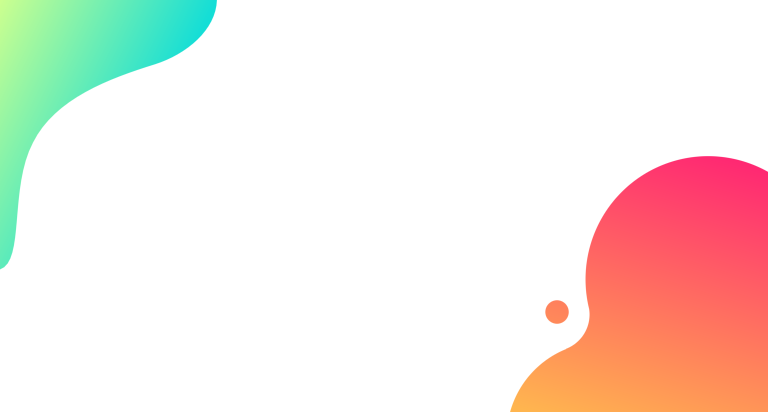
This background is drawn by a WebGL 2 fragment shader. Its source:

```glsl
#version 300 es
precision highp float;

uniform vec2 u_resolution;
out vec4 outColor;

float circle(vec2 p, vec2 center, float radius) {
    return length(p - center) - radius;
}

float segment(vec2 p, vec2 a, vec2 b) {
    vec2 ab = b - a;
    return length(p - a - ab * clamp(dot(p - a, ab) / dot(ab, ab), 0.0, 1.0));
}

vec2 bezier(vec2 a, vec2 b, vec2 c, vec2 d, float t) {
    return mix(mix(mix(a, b, t), mix(b, c, t), t),
               mix(mix(b, c, t), mix(c, d, t), t), t);
}

// Wavy corner: signed distance to three joined cubic curves
float cornerWave(vec2 p) {
    vec2 k[10] = vec2[10](
        vec2(0.529, 1.0), vec2(0.527, 0.927), vec2(0.454, 0.868),
        vec2(0.378, 0.844), vec2(0.268, 0.810), vec2(0.134, 0.761),
        vec2(0.0805, 0.654), vec2(0.022, 0.544), vec2(0.061, 0.366),
        vec2(0.0, 0.346));
    float dist = 10.0;
    float side = 1.0;
    vec2 a = k[0];
    for (int curve = 0; curve < 9; curve += 3) {
        for (int i = 1; i <= 16; i++) {
            vec2 b = bezier(k[curve], k[curve + 1], k[curve + 2], k[curve + 3], float(i) / 16.0);
            dist = min(dist, segment(p, a, b));
            // The curve falls steadily, so each row crosses it once
            if (p.y <= a.y && p.y > b.y && p.x < mix(a.x, b.x, (p.y - a.y) / (b.y - a.y))) {
                side = -1.0;
            }
            a = b;
        }
    }
    return dist * side;
}

// Two circles joined by a round hollow
float joinedCircles(vec2 p) {
    vec2 upper = vec2(1.727, 0.322);
    vec2 lower = vec2(1.467, -0.062);
    vec2 hollow = vec2(1.3488, 0.2366);
    vec2 toUpper = normalize(upper - hollow);
    vec2 toLower = normalize(lower - hollow);
    vec2 q = p - hollow;
    float wedge = max(-dot(q, vec2(toUpper.y, -toUpper.x)),
                      -dot(q, vec2(-toLower.y, toLower.x)));
    float bridge = max(wedge, -circle(p, hollow, 0.089));
    return min(bridge, min(circle(p, upper, 0.299), circle(p, lower, 0.2315)));
}

float coverage(float dist) {
    float edge = 0.7 / u_resolution.y;
    return smoothstep(edge, -edge, dist);
}

void main() {
    vec2 p = gl_FragCoord.xy / u_resolution * vec2(1.873, 1.0);
    vec3 color = vec3(1.0);

    // Lime to turquoise corner
    float cool = clamp(p.x * 1.89 + (1.0 - p.y) * 0.92, 0.0, 1.0);
    vec3 green = mix(vec3(0.80, 1.0, 0.56), vec3(0.08, 0.87, 0.84), cool);
    color = mix(color, green, coverage(cornerWave(p)));

    // Pink to orange blob with a small dot beside it
    float warm = clamp((1.829 - p.x) * 0.397 + (0.61 - p.y) * 1.29, 0.0, 1.0);
    vec3 sunset = mix(vec3(1.0, 0.15, 0.45), vec3(1.0, 0.71, 0.31), warm);
    float blob = min(joinedCircles(p), circle(p, vec2(1.3585, 0.2427), 0.0285));
    color = mix(color, sunset, coverage(blob));

    outColor = vec4(color, 1.0);
}
```
